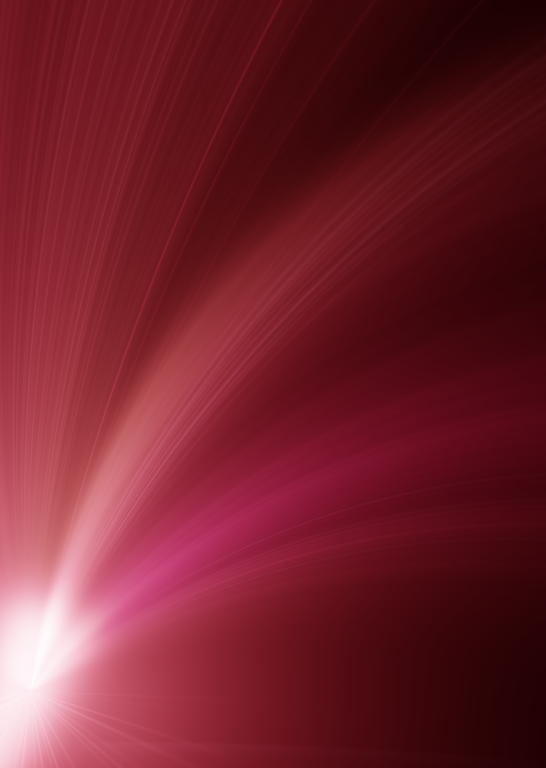
A Shadertoy shader for this background:

```glsl
// Curved crimson light rays fanning out of a white glow at the lower left.

const vec2 SOURCE = vec2(0.04, 0.10);
const vec3 NEUTRAL_TINT = vec3(1.0, 0.97, 1.0);
const vec3 WARM_TINT = vec3(1.0, 1.18, 0.97);
const vec3 COOL_TINT = vec3(1.0, 0.66, 1.12);
const vec3 LILAC = vec3(0.22, 0.12, 0.17);
const vec3 DUSTY = vec3(0.22, 0.10, 0.11);
const vec3 ROSE = vec3(0.28, 0.04, 0.11);

float hash(float n) {
    return fract(sin(n * 127.1) * 4375.85);
}

// Soft band across the fan, with its own width on each side
float ridge(float angle, float center, float below, float above) {
    float d = angle - center;
    d /= d < 0.0 ? below : above;
    return exp(-d * d);
}

// Broad light and dark bands made of layered sines, about -1 to 1
float bands(float angle) {
    float sum = 0.0, gain = 0.42, freq = 23.0;
    for (int i = 0; i < 4; i++) {
        sum += gain * sin(angle * freq + 1.7 * sin(angle * freq * 0.37 + float(i)));
        freq *= 2.13;
        gain *= 0.75;
    }
    return sum;
}

// One-dimensional cellular noise: a thin ray at a random place in each cell
float filaments(float angle, float density, float blur, float seed) {
    float x = angle * density;
    float sum = 0.0;
    for (int i = -1; i <= 1; i++) {
        float cell = floor(x) + float(i);
        float center = cell + 0.2 + 0.6 * hash(cell + seed);
        float strength = hash(cell * 1.7 + seed + 9.0);
        float width = 0.10 + 0.18 * hash(cell + seed + 31.0);
        float soft = length(vec2(width, blur * density));
        float d = (x - center) / soft;
        sum += strength * strength * width / soft * exp(-d * d);
    }
    return sum;
}

float segmentDistance(vec2 p, vec2 a, vec2 b) {
    vec2 ab = b - a;
    return length(p - a - ab * clamp(dot(p - a, ab) / dot(ab, ab), 0.0, 1.0));
}

// Rich red tone curve: strong light drifts through pink to white
vec3 redLight(float energy, vec3 tint) {
    return tint * vec3(energy, 0.23 * pow(energy, 1.6), 0.31 * pow(energy, 1.45));
}

void mainImage(out vec4 fragColor, in vec2 fragCoord) {
    vec2 p = fragCoord / iResolution.y;
    vec2 q = p - SOURCE;
    float r = length(q);
    float theta = atan(q.y, q.x);
    float blur = 0.5 / (iResolution.y * max(r, 0.02));

    // Three fans, from the strongest bend to the straightest
    float bent = theta + 0.49 * r;
    float mild = theta + 0.28 * r;
    float tall = theta + 0.18 * r;
    float away = smoothstep(0.08, 0.30, r);

    // Energy of the glow and its main beams
    float halo = 2.25 * exp(-4.3 * r);
    float veil = 0.76 * smoothstep(0.98, 1.68, tall) * exp(-0.5 * r);
    veil *= 1.0 - smoothstep(1.9, 3.0, tall);
    float beam = 1.55 * exp(-1.8 * r) * ridge(bent, 1.36, 0.19, 0.08);
    float magenta = 1.05 * exp(-1.8 * r) * ridge(bent, 0.88, 0.13, 0.22);
    float lower = 0.55 * exp(-1.8 * r) * ridge(bent, 0.67, 0.18, 0.10);

    // Band texture inside each fan
    float bentBands = bands(bent);
    veil *= 1.0 + 0.13 * away * bands(tall * 1.6);
    beam *= 1.0 + 0.10 * away * bentBands;
    magenta *= 1.0 + 0.13 * away * bentBands;
    lower *= 1.0 + 0.16 * away * bentBands;
    float energy = 0.03 + halo + veil + beam + magenta + lower;

    // White heart, stretched along the start of the beam
    float heart = segmentDistance(p, vec2(-0.02, 0.02), vec2(0.05, 0.165)) / 0.058;
    energy += 2.5 * exp(-heart * heart);

    // Short spokes below the heart
    float spokes = filaments(theta, 11.0, blur, 5.0);
    energy += 0.8 * spokes * exp(-12.0 * r) * smoothstep(0.1, -0.3, theta);

    // Warm beam, magenta sweep, neutral elsewhere and towards the heart
    float pale = 1.0 - smoothstep(1.3, 2.8, energy);
    float cool = ridge(bent, 0.84, 0.22, 0.22) * pale;
    float warm = ridge(bent, 1.42, 0.14, 0.35) * pale;
    vec3 tint = mix(mix(NEUTRAL_TINT, COOL_TINT, cool), WARM_TINT, warm);
    vec3 light = redLight(energy, tint);

    // Fine rays: left veil, underside of the beam, and lower sweep
    float veilRays = filaments(tall, 52.0, blur, 3.0) + filaments(tall, 110.0, blur, 17.0);
    veilRays *= smoothstep(1.34, 1.55, tall) * (1.0 - smoothstep(2.0, 2.6, tall));
    light += DUSTY * 0.95 * (veilRays - 0.12) * exp(-0.9 * r) * away;
    float beamRays = filaments(mild, 46.0, blur, 41.0) + filaments(mild, 92.0, blur, 23.0);
    light += LILAC * 2.6 * beamRays * ridge(mild, 1.165, 0.065, 0.06) * exp(-2.5 * r) * away;
    float sweepRays = filaments(bent, 42.0, blur, 67.0) + filaments(bent, 80.0, blur, 71.0);
    light += LILAC * 1.3 * sweepRays * ridge(bent, 0.70, 0.12, 0.16) * exp(-4.0 * r) * away;

    // A few lone rose rays between the veil and the beam
    float straight = theta + 0.15 * r;
    for (int i = 0; i < 4; i++) {
        float k = float(i);
        float center = 1.366 - 0.017 * k - 0.018 * k * k;
        float soft = 0.0012 + blur;
        float line = ridge(straight, center, soft, soft);
        light += ROSE * line * away * exp(-0.5 * r) / (1.0 + 1.3 * k);
    }

    // Faint arc skimming the bottom edge
    float arcHeight = 0.032 - 0.075 * (p.x - 0.12) * (p.x - 0.12);
    float arc = ridge(p.y, arcHeight, 0.012, 0.0025);
    light += LILAC * 0.45 * arc * smoothstep(0.06, 0.18, p.x) * exp(-3.5 * p.x);

    // Soft exposure
    fragColor = vec4(1.0 - exp(-max(light, 0.0)), 1.0);
}
```
